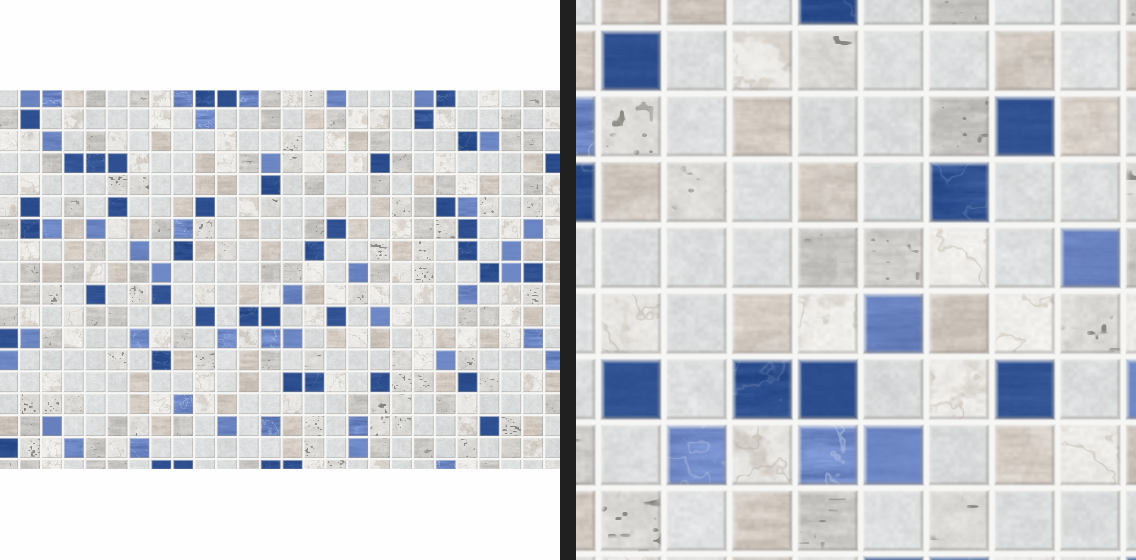
Left: the whole. Right: its middle third, enlarged.
Write a three.js fragment shader that draws this pattern.

```glsl
// A white canvas with a wide band of small square mosaic tiles: pale stone
// with scattered blue glass. Each grid cell hashes its own material, and
// value noise adds speckle, veins, pits and streaks under a bevelled rim.
varying vec2 vUv;

const vec2 PITCH = vec2(0.03906, 0.03913);   // tile spacing
const vec2 GRID_ORIGIN = vec2(0.0341, 0.8066); // one grout crossing
const vec2 BAND = vec2(0.1628, 0.8385);      // bottom and top of the band
const float BLUE_SHARE = 0.17;
const vec3 PAPER = vec3(0.995);
const vec3 GROUT = vec3(0.965, 0.965, 0.96);

float hash(vec2 p) {
  return fract(sin(dot(p, vec2(127.1, 311.7))) * 43758.5453);
}

float noise(vec2 p) {
  vec2 i = floor(p), f = fract(p);
  f = f * f * (3.0 - 2.0 * f);
  return mix(mix(hash(i), hash(i + vec2(1.0, 0.0)), f.x),
             mix(hash(i + vec2(0.0, 1.0)), hash(i + vec2(1.0)), f.x), f.y);
}

float fbm(vec2 p) {
  float sum = 0.0, weight = 0.5;
  for (int i = 0; i < 4; i++) {
    sum += weight * noise(p);
    p = p * 2.03 + 17.3;
    weight *= 0.5;
  }
  return sum / 0.9375;
}

// Thin line along the middle level of a noise field
float vein(vec2 p, float width) {
  return 1.0 - smoothstep(0.0, width, abs(fbm(p) - 0.5));
}

// Small dark holes, gathered in patches
float pits(vec2 p, float amount) {
  float patches = smoothstep(0.35, 0.65, noise(p * 2.5 + 31.0));
  return patches * smoothstep(0.86 - amount, 0.98 - amount, noise(p * vec2(9.0, 12.0)));
}

vec3 paleStone(vec2 p) {
  return vec3(0.858, 0.867, 0.868) + 0.07 * (fbm(p * 5.0) - 0.5);
}

vec3 marble(vec2 p) {
  vec3 base = vec3(0.925, 0.918, 0.905) + 0.06 * (fbm(p * 4.0) - 0.5);
  float cloud = smoothstep(0.56, 0.72, fbm(p * 2.2 + 9.0));
  base = mix(base, vec3(0.79, 0.765, 0.73), 0.6 * cloud);
  return mix(base, vec3(0.73, 0.70, 0.66), 0.45 * vein(p * 1.8, 0.035));
}

vec3 layeredStone(vec2 p, vec3 base) {
  float layers = fbm(p * vec2(1.3, 7.0)) - 0.5;
  float patch1 = smoothstep(0.5, 0.65, fbm(p * 2.0 + 5.0));
  return mix(base + 0.16 * layers, vec3(0.88, 0.87, 0.855), 0.4 * patch1);
}

vec3 pittedStone(vec2 p) {
  vec3 base = vec3(0.86, 0.855, 0.84) + 0.12 * (fbm(p * 4.0) - 0.5);
  return mix(base, vec3(0.44, 0.43, 0.41), 0.75 * pits(p, 0.14));
}

vec3 stone(vec2 p, float kind) {
  if (kind < 0.43) return paleStone(p);
  if (kind < 0.59) return marble(p);
  if (kind < 0.74) {
    vec3 grey = layeredStone(p, vec3(0.785, 0.777, 0.765));
    return grey - 0.2 * pits(p, 0.05);
  }
  if (kind < 0.89) return layeredStone(p, vec3(0.815, 0.78, 0.745));
  return pittedStone(p);
}

// Deep or light blue glass, some plain and some brushed or cracked
vec3 blueGlass(vec2 p, float kind, float wear) {
  bool deep = kind < 0.52;
  vec3 base = deep ? vec3(0.18, 0.31, 0.56) : vec3(0.42, 0.52, 0.76);
  float streaks = fbm(p * vec2(1.2, 8.0)) - 0.5;
  base += (deep ? 0.16 : 0.30) * wear * streaks;
  float crack = vein(p * 1.4 + 3.0, 0.022) * smoothstep(0.45, 0.75, wear);
  return mix(base, vec3(0.72, 0.78, 0.90), (deep ? 0.18 : 0.5) * crack);
}

vec3 mosaic(vec2 uv) {
  vec2 grid = (uv - GRID_ORIGIN) / PITCH;
  vec2 id = floor(grid), cell = fract(grid);
  vec2 grain = cell + 40.0 * vec2(hash(id + 3.7), hash(id + 8.1));
  float kind = hash(id + 51.3);
  bool blue = hash(id + 12.9) < BLUE_SHARE;

  // Face colour, with a slight shift of tone from tile to tile
  vec3 face = blue ? blueGlass(grain, kind, hash(id + 27.4)) : stone(grain, kind);
  face += 0.035 * (hash(id + 64.2) - 0.5);
  face += (blue ? 0.015 : 0.045) * (noise(grain * 15.0) - 0.5);

  // Bevel: pale on the left and top, shaded on the right and bottom
  float left = cell.x, right = 1.0 - cell.x;
  float bottom = cell.y, top = 1.0 - cell.y;
  float lit = 1.0 - smoothstep(0.06, 0.12, min(left, top));
  float shade = 1.0 - smoothstep(0.055, 0.12, min(right, bottom));
  face = mix(face, vec3(0.91, 0.91, 0.90), (blue ? 0.55 : 0.4) * lit);
  face = mix(face, vec3(0.57, 0.56, 0.55), (blue ? 0.6 : 0.45) * shade);

  float edge = min(min(left, right), min(bottom, top));
  return mix(GROUT, face, smoothstep(0.02, 0.075, edge));
}

void main() {
  float soft = 0.001;
  float inside = smoothstep(BAND.x - soft, BAND.x + soft, vUv.y)
               * (1.0 - smoothstep(BAND.y - soft, BAND.y + soft, vUv.y));
  gl_FragColor = vec4(mix(PAPER, mosaic(vUv), inside), 1.0);
}
```
